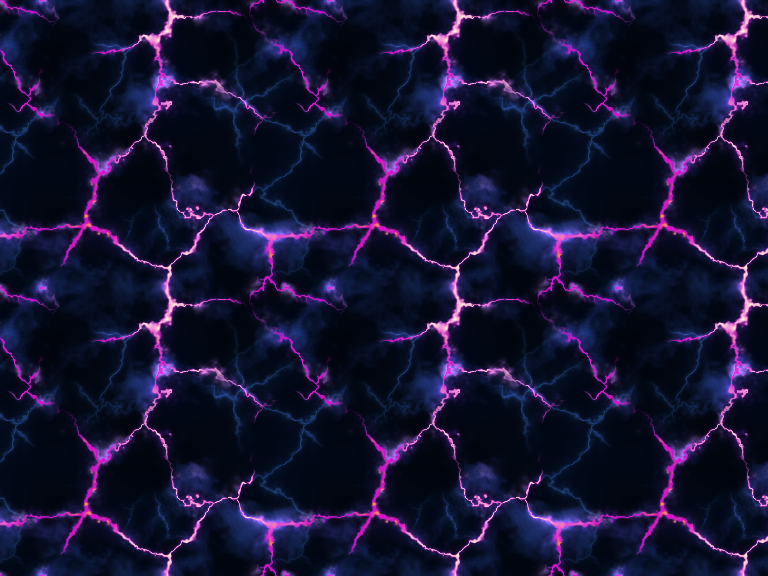
Give the GLSL for this texture, as a Shadertoy shader.

```glsl
// Seamless electric storm: a square tile, two high, of jagged magenta bolts.
// Bolts are the borders of a wrapped Voronoi diagram bent by rough noise;
// noise masks break them into branches over drifting navy clouds.

vec2 hash2(vec2 p) {
    vec3 q = fract(p.xyx * vec3(0.1031, 0.1030, 0.0973));
    q += dot(q, q.yzx + 33.33);
    return fract((q.xx + q.yz) * q.zy);
}

// Value noise that wraps every n cells
float noise(vec2 p, float n, float seed) {
    vec2 i = floor(p), f = fract(p);
    f = f * f * (3.0 - 2.0 * f);
    float a = hash2(mod(i, n) + seed).x;
    float b = hash2(mod(i + vec2(1, 0), n) + seed).x;
    float c = hash2(mod(i + vec2(0, 1), n) + seed).x;
    float d = hash2(mod(i + vec2(1, 1), n) + seed).x;
    return mix(mix(a, b, f.x), mix(c, d, f.x), f.y);
}

// Wrapped fractal noise, about 0 to 1; a higher gain is rougher
float fbm(vec2 uv, float n, float seed, float gain) {
    float sum = 0.0, amp = 1.0 - gain;
    for (int k = 0; k < 6; k++) {
        sum += amp * noise(uv * n, n, seed);
        n *= 2.0;
        amp *= gain;
        seed += 17.0;
    }
    return sum;
}

vec2 warp(vec2 uv, float n, float seed) {
    return vec2(fbm(uv, n, seed, 0.6), fbm(uv, n, seed + 131.0, 0.6)) - 0.5;
}

// Distance in tile units to the nearest wrapped Voronoi border
float border(vec2 uv, float n, float seed) {
    vec2 p = uv * n, cell = floor(p), home = cell, toHome = vec2(0);
    float nearest = 9.0;
    for (int y = -1; y <= 1; y++)
    for (int x = -1; x <= 1; x++) {
        vec2 c = cell + vec2(x, y);
        vec2 r = c + hash2(mod(c, n) + seed) - p;
        if (dot(r, r) < nearest) {
            nearest = dot(r, r);
            toHome = r;
            home = c;
        }
    }
    float dist = 9.0;
    for (int y = -2; y <= 2; y++)
    for (int x = -2; x <= 2; x++) {
        if (x == 0 && y == 0) continue;
        vec2 c = home + vec2(x, y);
        vec2 r = c + hash2(mod(c, n) + seed) - p;
        dist = min(dist, dot(0.5 * (toHome + r), normalize(r - toHome)));
    }
    return max(dist, 0.0) / n;
}

void mainImage(out vec4 fragColor, in vec2 fragCoord) {
    vec2 uv = fragCoord / iResolution.y * 2.0;

    // Clouds in small ragged wisps
    float cloud = fbm(uv + 0.12 * warp(uv, 6.0, 300.0), 6.0, 20.0, 0.55);
    float mist = smoothstep(0.44, 0.80, cloud);
    vec3 color = mix(vec3(0.003, 0.025, 0.075), vec3(0.10, 0.19, 0.43), mist);
    color *= 0.6 + 0.6 * noise(uv * 5.0, 5.0, 71.0);

    // Faint blue filaments
    float thread = border(uv + 0.24 * warp(uv, 4.0, 410.0), 5.0, 90.0);
    float threadMask = smoothstep(0.50, 0.85, noise(uv * 5.0, 5.0, 55.0));
    color += vec3(0.13, 0.25, 0.46) * threadMask
           * (0.7 * exp(-thread * 260.0) + 0.22 * exp(-thread * 45.0));

    // Main bolts: broken by a mask, swollen at a few hot knots
    float bolt = border(uv + 0.25 * warp(uv, 4.0, 150.0), 3.0, 7.0);
    float power = smoothstep(0.39, 0.53, fbm(uv, 4.0, 230.0, 0.4));
    float knot = smoothstep(0.62, 0.90, noise(uv * 7.0, 7.0, 63.0));
    float width = clamp(0.8 * fwidth(bolt), 0.005, 0.009) + 0.012 * knot;
    float core = power * smoothstep(width, 0.25 * width, bolt);

    // Violet glow, held mostly inside cloud, with bright sparks
    float spark = smoothstep(0.56, 0.74, fbm(uv, 14.0, 510.0, 0.5));
    color += power * vec3(0.14, 0.08, 0.27) * exp(-bolt * 36.0) * (0.1 + 1.1 * mist + 0.8 * knot);
    color += power * vec3(0.26, 0.08, 0.38) * exp(-bolt * 130.0);
    color += power * vec3(0.65, 0.45, 0.75) * spark * exp(-bolt * 70.0);

    // Core runs from magenta to pale pink, with orange flecks at the knots
    float pale = smoothstep(0.42, 0.68, noise(uv * 4.0, 4.0, 37.0));
    float fleck = noise(uv * 64.0, 64.0, 11.0);
    vec3 boltColor = mix(vec3(0.84, 0.08, 0.78), vec3(1.0, 0.82, 0.84),
                         pale * smoothstep(width, 0.0, bolt) * (0.5 + 0.7 * fleck));
    boltColor = mix(boltColor, vec3(1.0, 0.58, 0.30),
                    knot * (1.0 - pale) * smoothstep(0.50, 0.80, fleck));
    color = mix(color, boltColor, core);

    fragColor = vec4(clamp(color, 0.0, 1.0), 1.0);
}
```
